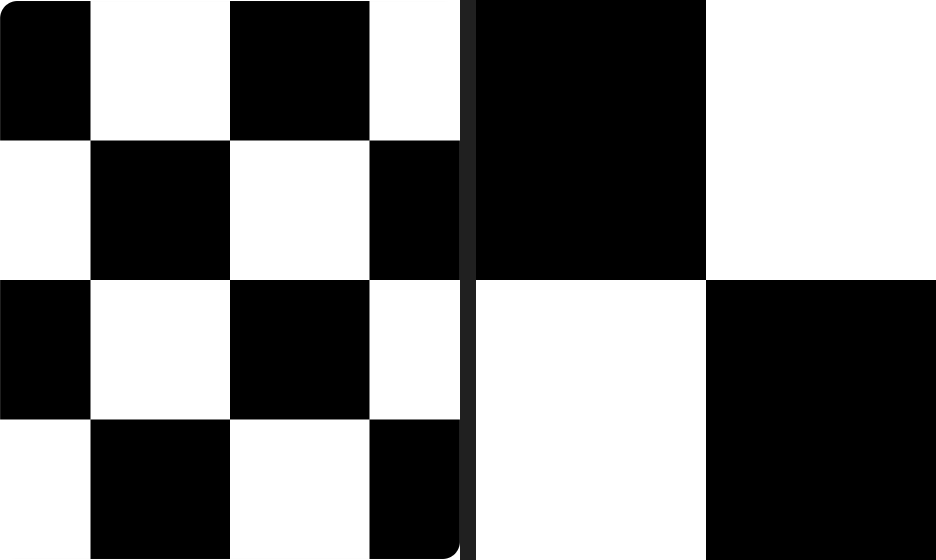
Left, the full canvas; right, a detail of the centre.
This pattern is drawn by a Shadertoy shader. Its source:

```glsl
// A black and white checkerboard, four squares tall and centred on the canvas,
// cut to a board with rounded corners on white. Each axis gives a signed
// distance to its nearest grid line; the product of both signs picks the colour.

const vec3 LIGHT = vec3(1.0);
const vec3 DARK = vec3(0.0);
const float CELL = 0.2491;                      // square side, in canvas heights
const vec2 BOARD_HALF = vec2(0.4105, 2.0 * CELL);
const float CORNER_RADIUS = 0.031;

// Signed distance to the grid lines: positive in even cells, negative in odd.
vec2 gridDistance(vec2 cells) {
    return abs(mod(cells - 0.5, 2.0) - 1.0) - 0.5;
}

float roundedBox(vec2 p, vec2 halfSize, float radius) {
    vec2 q = abs(p) - halfSize + radius;
    return length(max(q, 0.0)) + min(max(q.x, q.y), 0.0) - radius;
}

void mainImage(out vec4 fragColor, in vec2 fragCoord) {
    vec2 p = (fragCoord - 0.5 * iResolution.xy) / iResolution.y;
    float pixel = 1.0 / iResolution.y;

    // Alternating squares, with edges smoothed over one pixel
    vec2 side = clamp(2.0 * gridDistance(p / CELL) * CELL / pixel, -1.0, 1.0);
    float light = 0.5 + 0.5 * side.x * side.y;

    // Rounded outline of the board
    float outlineDistance = roundedBox(p, BOARD_HALF, CORNER_RADIUS);
    float board = clamp(0.5 - outlineDistance / pixel, 0.0, 1.0);

    vec3 color = mix(LIGHT, mix(DARK, LIGHT, light), board);
    fragColor = vec4(color, 1.0);
}
```
